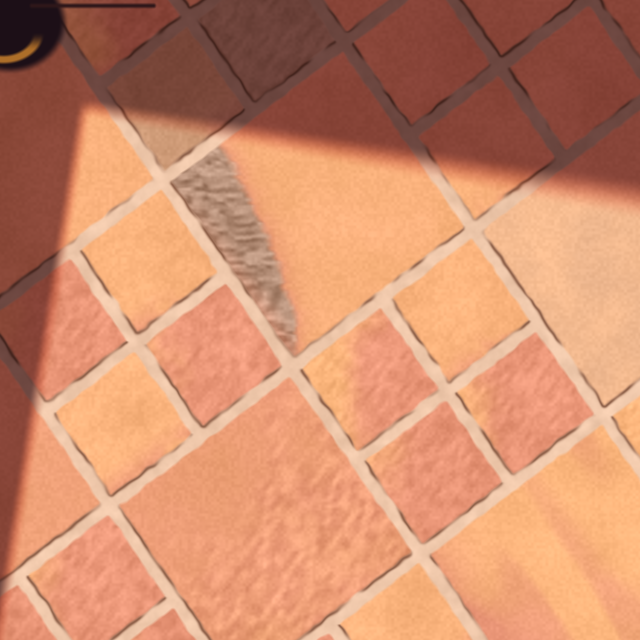
A Shadertoy shader for this texture:

```glsl
const float PITCH = 0.356;                 // side of one large cell
const vec2 ORIGIN = vec2(0.456, 0.427);    // a grout crossing
const mat2 CELL_AXES = mat2(0.284, 0.216, 0.202, -0.292);

const vec3 ORANGE = vec3(0.99, 0.715, 0.49);
const vec3 RED = vec3(0.91, 0.58, 0.46);
const vec3 PEACH = vec3(0.95, 0.74, 0.59);
const vec3 GREY = vec3(0.71, 0.56, 0.47);
const vec3 GROUT = vec3(0.94, 0.785, 0.67);
const vec3 CREASE = vec3(0.53, 0.35, 0.26);
const vec3 TILE_SHADE = vec3(0.58, 0.45, 0.47);
const vec3 GROUT_SHADE = vec3(0.45, 0.35, 0.37);

float hash(vec2 p) {
    p = fract(p * vec2(0.1031, 0.1137));
    p += dot(p, p.yx + 33.33);
    return fract((p.x + p.y) * p.x * 17.3);
}

float noise(vec2 p) {
    vec2 i = floor(p), f = fract(p);
    f = f * f * (3.0 - 2.0 * f);
    return mix(mix(hash(i), hash(i + vec2(1, 0)), f.x),
               mix(hash(i + vec2(0, 1)), hash(i + vec2(1, 1)), f.x), f.y);
}

float fbm(vec2 p) {
    float sum = 0.0, gain = 0.53;
    for (int k = 0; k < 4; k++) {
        sum += gain * noise(p);
        p = mat2(1.6, 1.2, -1.2, 1.6) * p + 7.1;
        gain *= 0.5;
    }
    return sum;
}

// Short fibres slanting up to the right
float fibres(vec2 p, float along, float across) {
    return noise(vec2(dot(p, vec2(0.6, 0.8)) * along, dot(p, vec2(-0.8, 0.6)) * across) + 50.0);
}

float roundBox(vec2 p, float halfSize, float radius) {
    vec2 q = abs(p) - halfSize + radius;
    return length(max(q, 0.0)) + min(max(q.x, q.y), 0.0) - radius;
}

bool same(vec2 a, vec2 b) { return all(lessThan(abs(a - b), vec2(0.5))); }

// Large tiles: plain, burnt, peach, or with a rough grey wedge
vec3 largeTile(vec2 cell, vec2 f, vec2 p, float n) {
    if (same(cell, vec2(-1, 0))) {
        float worn = smoothstep(0.25, 0.7, f.y + f.x * 0.3 + n - 0.5);
        float ridge = fibres(p + 0.02 * n, 55.0, 110.0) - 0.5;
        vec3 col = mix(ORANGE, RED, 0.45 + 0.5 * n);
        return col + worn * ridge * vec3(0.13, 0.14, 0.12);
    }
    if (same(cell, vec2(1, 0))) return mix(PEACH, ORANGE, 0.5 * n);
    if (same(cell, vec2(-2, -1))) return mix(ORANGE, RED, 0.4 + 0.4 * n);
    if (same(cell, vec2(0, 1))) {
        float streak = smoothstep(0.48, 0.75, noise(f * vec2(7.0, 2.0) + 4.0));
        float burn = exp(-9.0 * f.x) + 0.5 * streak;
        return mix(ORANGE, RED, clamp(burn * (0.5 + n), 0.0, 1.0));
    }
    vec3 col = mix(ORANGE, RED, 0.3 * n);
    if (same(cell, vec2(0, -1))) {
        float border = 0.29 - 0.25 * pow(f.y, 2.5) + 0.08 * (n - 0.5);
        float ripple = noise(p * vec2(70.0, 150.0) + 4.0 * n) - 0.5;
        border += 0.02 * ripple;
        col = mix(col, RED, 0.8 * exp(-22.0 * abs(f.x - border)));
        vec3 stone = mix(GREY, RED, smoothstep(0.12, 0.0, f.x) * f.y * 0.7) + ripple * 0.24;
        col = mix(col, stone, 1.0 - smoothstep(-0.03, 0.02, f.x - border));
    }
    return col;
}

// Small tiles: alternate orange and red, with uneven firing
vec3 smallTile(vec2 id, vec2 local, vec2 p, float n) {
    bool row = abs(id.y - 1.0) < 0.5 || id.x < -2.5;
    bool fired = row || mod(id.x + id.y, 2.0) < 0.5;
    float bias = (row || id.x < -0.5) ? 0.35 : 0.0;
    float red = smoothstep(-0.35, 0.2, dot(local, vec2(0.8, 0.6)) + bias + 0.8 * (n - 0.5));
    float edge = smoothstep(0.2, 0.5, local.y) * smoothstep(0.4, 0.65, n);
    vec3 col = mix(ORANGE, RED, fired ? red : 0.1 + 0.8 * edge);
    if (abs(id.y + 3.0) < 0.5 && abs(id.x - 0.5) < 1.0)
        col = mix(col, GREY, 0.6 + 0.35 * id.x);
    return col + (fibres(p, 60.0, 130.0) - 0.5) * (fired ? 0.09 : 0.03);
}

// Sunlit region, bounded by two soft slanted edges
float sunlight(vec2 p) {
    float top = 0.831 - 0.166 * (p.x - 0.137) - p.y;
    float side = p.x - 0.132 + 0.163 * (0.83 - p.y);
    float soft = 0.014 + 0.02 * p.x;
    return smoothstep(-soft, soft, top) * smoothstep(-0.014, 0.014, side);
}

// Dark rounded object with a golden rim and a thin rod
vec3 addObject(vec3 col, vec2 p, float aa) {
    float body = length((p - vec2(0.015, 0.965)) / vec2(0.085, 0.075)) - 1.0;
    col = mix(vec3(0.11, 0.06, 0.09), col, smoothstep(-0.1, 0.1, body));
    float rim = abs(length((p - vec2(0.005, 0.95)) / vec2(0.055, 0.043)) - 1.0);
    float gold = (1.0 - smoothstep(0.06, 0.2, rim)) * (1.0 - smoothstep(0.92, 0.95, p.y));
    col = mix(col, vec3(0.68, 0.43, 0.16), gold);
    float rod = length(p - vec2(clamp(p.x, 0.05, 0.24), 0.991)) - 0.003;
    return mix(vec3(0.18, 0.09, 0.10), col, smoothstep(-aa, aa, rod));
}

void mainImage(out vec4 fragColor, in vec2 fragCoord) {
    vec2 p = fragCoord / iResolution.xy;
    float aa = max(0.0028, 1.0 / iResolution.y);
    vec2 wobble = vec2(noise(p * 70.0), noise(p * 70.0 + 19.0)) - 0.5;
    vec2 grid = inverse(CELL_AXES) * (p + 0.0035 * wobble - ORIGIN);

    // Checkerboard of large tiles and two by two small tiles
    vec2 cell = floor(grid);
    bool split = mod(cell.x + cell.y, 2.0) < 0.5;
    float size = split ? 0.5 : 1.0;
    vec2 local = fract(grid / size) - 0.5;
    float n = fbm(p * 14.0);
    float sun = sunlight(p);
    vec3 tile = split ? smallTile(floor(grid * 2.0), local, p, n)
                      : largeTile(cell, fract(grid), p, n);
    float redden = same(cell, vec2(0, -2)) ? 0.0 : 0.6 + 0.3 * smoothstep(0.15, 0.35, p.x);
    tile = mix(tile, RED, redden * (1.0 - sun));
    tile += 0.1 * (n - 0.5) + 0.045 * (noise(p * 220.0) - 0.5);

    // Pale grout, with a dark broken crease on two sides of each tile
    float d = roundBox(local * size * PITCH, 0.5 * size * PITCH - 0.0103, 0.004);
    vec3 grout = GROUT + 0.12 * (fbm(p * 45.0) - 0.5);
    float joint = smoothstep(-aa, aa, d);
    vec3 col = mix(tile, grout, joint);
    float side = smoothstep(-0.02, 0.02, max(-local.x, local.y) - max(local.x, -local.y));
    float crease = exp(-pow((d - 0.001) / 0.0028, 2.0)) * side;
    col = mix(col, CREASE, crease * smoothstep(0.1, 0.75, noise(p * 38.0)) * 0.9);

    // Cast shade with a warm penumbra
    col *= mix(mix(TILE_SHADE, GROUT_SHADE, joint), vec3(1.0), sun);
    col += vec3(0.30, 0.03, -0.04) * sun * (1.0 - sun);
    fragColor = vec4(clamp(addObject(col, p, aa), 0.0, 1.0), 1.0);
}
```
